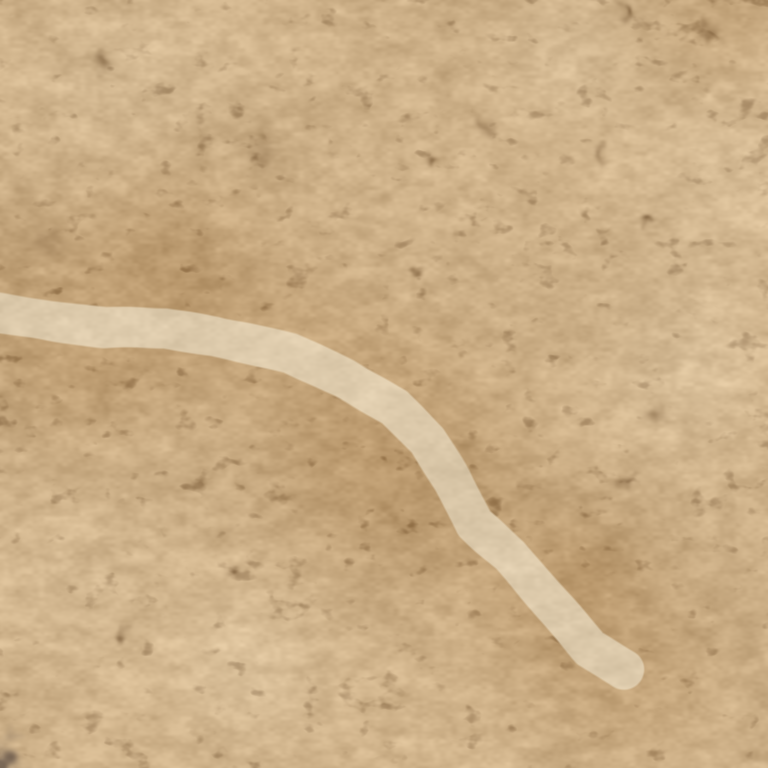
Reproduce this texture procedurally as a Shadertoy shader.

```glsl
#define STROKE_RADIUS 0.0262
#define EDGE_WOBBLE 0.0035
#define STAIN_WIDTH 0.13
#define STAIN_DEPTH 0.060
#define GRAIN_DEPTH 0.13
#define MOTTLE_DEPTH 0.14
#define SPECK_DEPTH 0.24
#define PAPER vec3(0.805, 0.692, 0.534)
#define STROKE vec3(0.862, 0.791, 0.672)

// Centre line of the pale stroke, left to right
const vec2 path[15] = vec2[15](
    vec2(-0.02, 0.594), vec2(0.065, 0.582), vec2(0.137, 0.574),
    vec2(0.215, 0.573), vec2(0.280, 0.563), vec2(0.378, 0.540),
    vec2(0.449, 0.507), vec2(0.514, 0.470), vec2(0.557, 0.427),
    vec2(0.589, 0.375), vec2(0.618, 0.319), vec2(0.664, 0.277),
    vec2(0.716, 0.216), vec2(0.768, 0.156), vec2(0.812, 0.129));

// Dark specks: position, radius
const vec3 specks[14] = vec3[14](
    vec3(0.303, 0.254, 0.012), vec3(0.840, 0.711, 0.009),
    vec3(0.818, 0.984, 0.011), vec3(0.544, 0.651, 0.010),
    vec3(0.777, 0.798, 0.013), vec3(0.628, 0.830, 0.015),
    vec3(0.340, 0.800, 0.020), vec3(0.163, 0.173, 0.008),
    vec3(0.137, 0.920, 0.012), vec3(0.814, 0.368, 0.012),
    vec3(0.850, 0.462, 0.014), vec3(0.060, 0.684, 0.020),
    vec3(0.563, 0.790, 0.010), vec3(0.925, 0.960, 0.013));

// Broad light (positive) and dark (negative) areas: position, radius, strength
const vec4 patches[11] = vec4[11](
    vec4(0.17, 0.89, 0.15, 0.035), vec4(0.90, 0.52, 0.11, 0.050),
    vec4(0.32, 0.13, 0.10, 0.045), vec4(0.74, 0.93, 0.09, 0.035),
    vec4(0.95, 0.78, 0.14, 0.035), vec4(0.10, 0.23, 0.13, 0.025),
    vec4(0.22, 0.69, 0.13, -0.045), vec4(0.10, 0.49, 0.10, -0.025),
    vec4(0.46, 0.37, 0.12, -0.050), vec4(0.77, 0.25, 0.08, -0.045),
    vec4(0.95, 0.98, 0.10, -0.040));

float hash(vec2 p) {
    vec3 q = fract(p.xyx * 0.1031);
    q += dot(q, q.yzx + 33.33);
    return fract((q.x + q.y) * q.z);
}

float noise(vec2 p) {
    vec2 cell = floor(p), f = fract(p);
    f = f * f * (3.0 - 2.0 * f);
    return mix(mix(hash(cell), hash(cell + vec2(1, 0)), f.x),
               mix(hash(cell + vec2(0, 1)), hash(cell + vec2(1, 1)), f.x), f.y);
}

float fbm(vec2 p) {
    float sum = 0.0, amp = 0.5;
    for (int i = 0; i < 4; i++) {
        sum += amp * noise(p);
        p = mat2(1.6, 0.5, -0.5, 1.6) * p + 17.3;
        amp *= 0.55;
    }
    return sum / 1.01;
}

float segmentDistance(vec2 p, vec2 a, vec2 b) {
    vec2 ab = b - a;
    return length(p - a - ab * clamp(dot(p - a, ab) / dot(ab, ab), 0.0, 1.0));
}

float pathDistance(vec2 p) {
    float d = 10.0;
    for (int i = 0; i < 14; i++) d = min(d, segmentDistance(p, path[i], path[i + 1]));
    return d;
}

void mainImage(out vec4 fragColor, in vec2 fragCoord) {
    vec2 uv = fragCoord / iResolution.xy;
    float d = pathDistance(uv);

    // Fibres, clouds and fine grain, stretched along x
    float fibre = fbm(uv * vec2(38.0, 62.0) + 5.0) - 0.48;
    float cloud = fbm(uv * vec2(8.0, 11.0) + 31.0) - 0.48;
    float grain = noise(uv * vec2(130.0, 200.0)) - 0.5;
    float shade = MOTTLE_DEPTH * fibre + 0.07 * cloud + GRAIN_DEPTH * 0.3 * grain;

    // Brown stain that hugs the stroke
    float stain = exp(-d * d / (STAIN_WIDTH * STAIN_WIDTH));
    float tone = -STAIN_DEPTH * stain;
    for (int i = 0; i < 11; i++) {
        vec2 q = (uv - patches[i].xy) / patches[i].z;
        tone += patches[i].w * exp(-dot(q, q));
    }
    vec3 color = PAPER + shade * vec3(1.0, 1.03, 1.02) + tone * vec3(0.85, 1.05, 1.2);

    // Ragged specks and scattered dark flecks
    float dark = 0.0;
    vec2 warp = vec2(noise(uv * 70.0), noise(uv * 70.0 + 40.0)) - 0.5;
    for (int i = 0; i < 14; i++) {
        vec2 q = (uv + warp * 0.018 - specks[i].xy) / specks[i].z;
        dark += exp(-dot(q, q) * 1.6) * min(1.0, 0.009 / specks[i].z);
    }
    float fleck = smoothstep(0.64, 0.88, fbm(uv * vec2(42.0, 60.0) + 83.0));
    color -= SPECK_DEPTH * (min(dark, 1.0) + 0.6 * fleck) * vec3(1.0, 1.02, 0.95);

    // Grey smudge in the lower left corner
    float corner = smoothstep(0.045, 0.0, length(uv - vec2(0.0, 0.008)) + warp.x * 0.03);
    color = mix(color, vec3(0.36, 0.30, 0.26), corner * 0.75);

    // Translucent stroke with a slightly uneven edge
    float radius = STROKE_RADIUS + EDGE_WOBBLE * (noise(uv * 24.0 + 9.0) - 0.5);
    float edge = max(0.0018, 0.8 / iResolution.y);
    float cover = smoothstep(edge, -edge, d - radius);
    vec3 paint = STROKE + 0.6 * shade + 0.02 * cloud;
    color = mix(color, paint, cover * 0.96);

    fragColor = vec4(clamp(color, 0.0, 1.0), 1.0);
}
```
